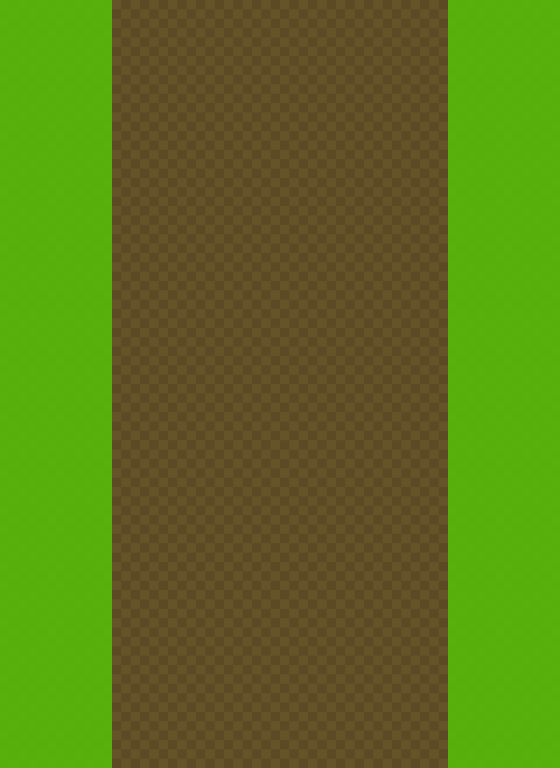
Give the GLSL for this texture, as a Shadertoy shader.

```glsl
// A straight dirt lane between two strips of grass, seen from above.
// One checkerboard grid shades both grounds; the checker and the lane
// borders are box filtered over each pixel, so they stay smooth at any size.

const vec2 GRID = vec2(60.0, 82.0);          // checker cells across and up
const float LANE_LEFT = 0.2;                 // lane borders, share of width
const float LANE_RIGHT = 0.8;
const vec3 DIRT_DARK = vec3(0.36, 0.29, 0.14);
const vec3 DIRT_LIGHT = vec3(0.40, 0.33, 0.16);
const vec3 GRASS_DARK = vec3(0.332, 0.690, 0.047);
const vec3 GRASS_LIGHT = vec3(0.346, 0.690, 0.053);

// Integral of a square wave that is +1 on even cells and -1 on odd ones
vec2 waveIntegral(vec2 p) {
    return 1.0 - abs(mod(p, 2.0) - 1.0);
}

// Share of the light colour in a checkerboard, averaged over one pixel
float lightShare(vec2 cell, vec2 pixelSize) {
    vec2 halfPixel = 0.5 * pixelSize;
    vec2 wave = (waveIntegral(cell + halfPixel)
               - waveIntegral(cell - halfPixel)) / pixelSize;
    return 0.5 - 0.5 * wave.x * wave.y;
}

// Coverage of the half plane to the right of a vertical border
float rightOf(float x, float border, float pixelWidth) {
    return clamp((x - border) / pixelWidth + 0.5, 0.0, 1.0);
}

void mainImage(out vec4 fragColor, in vec2 fragCoord) {
    vec2 uv = fragCoord / iResolution.xy;
    vec2 pixel = 1.0 / iResolution.xy;

    // Checkered ground
    float light = lightShare(uv * GRID, pixel * GRID);
    vec3 dirt = mix(DIRT_DARK, DIRT_LIGHT, light);
    vec3 grass = mix(GRASS_DARK, GRASS_LIGHT, light);

    // Lane between the grass strips
    float lane = rightOf(uv.x, LANE_LEFT, pixel.x)
               - rightOf(uv.x, LANE_RIGHT, pixel.x);
    fragColor = vec4(mix(grass, dirt, lane), 1.0);
}
```
